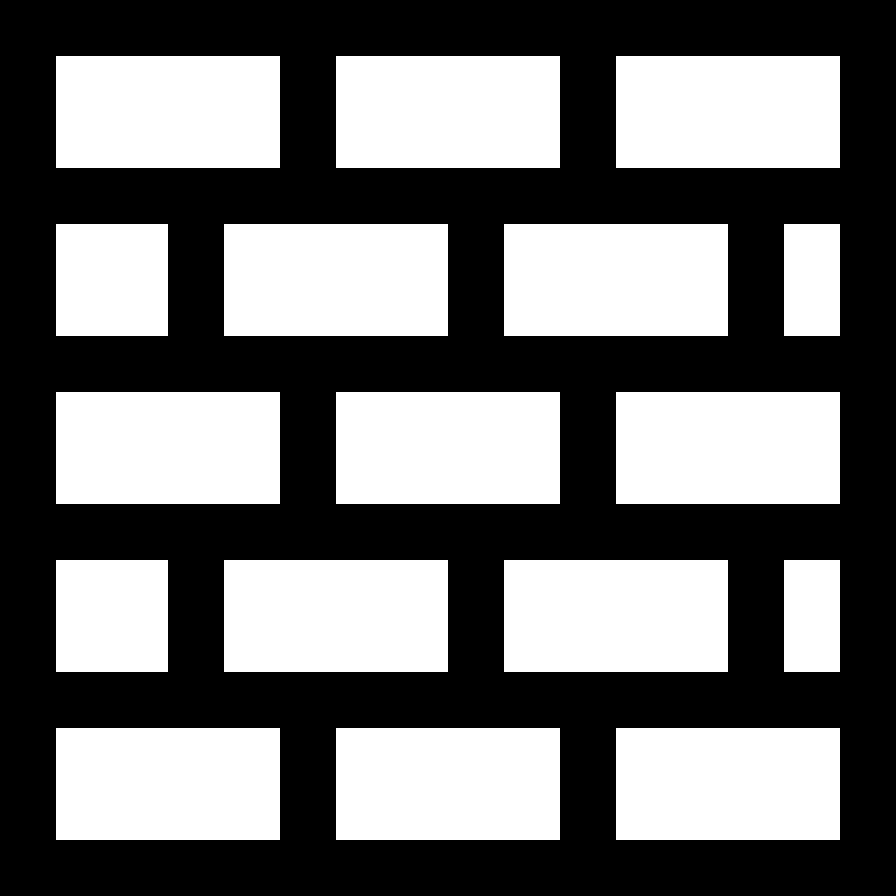
Give the GLSL for this pattern, as a WebGL 2 fragment shader.

```glsl
#version 300 es
precision highp float;

#define GRID_UNITS 16.0
#define BRICK_SIZE vec2(4.0, 2.0)
#define MORTAR_WIDTH 1.0
#define FRAME_WIDTH 1.0
#define ODD_ROW_SHIFT 3.0
#define MORTAR_COLOR vec3(0.0)
#define BRICK_COLOR vec3(1.0)

uniform vec2 u_resolution;
out vec4 fragColor;

// Signed distance to an axis-aligned box centred on the origin
float boxDistance(vec2 p, vec2 halfSize) {
    vec2 d = abs(p) - halfSize;
    return length(max(d, 0.0)) + min(max(d.x, d.y), 0.0);
}

// Running bond: every second row is shifted sideways
float brickDistance(vec2 p) {
    vec2 cellSize = BRICK_SIZE + MORTAR_WIDTH;
    vec2 wall = p - FRAME_WIDTH + 0.5 * MORTAR_WIDTH;
    float row = floor(wall.y / cellSize.y);
    wall.x -= ODD_ROW_SHIFT * mod(row, 2.0);
    vec2 local = mod(wall, cellSize) - 0.5 * cellSize;
    return boxDistance(local, 0.5 * BRICK_SIZE);
}

void main() {
    // Square grid fitted to the canvas
    float pixel = GRID_UNITS / min(u_resolution.x, u_resolution.y);
    vec2 centered = (gl_FragCoord.xy - 0.5 * u_resolution) * pixel;
    vec2 p = centered + 0.5 * GRID_UNITS;

    // Bricks cut off at the frame
    float frame = boxDistance(centered, vec2(0.5 * GRID_UNITS - FRAME_WIDTH));
    float dist = max(brickDistance(p), frame);

    // One-pixel edge smoothing
    float coverage = clamp(0.5 - dist / pixel, 0.0, 1.0);
    fragColor = vec4(mix(MORTAR_COLOR, BRICK_COLOR, coverage), 1.0);
}
```
